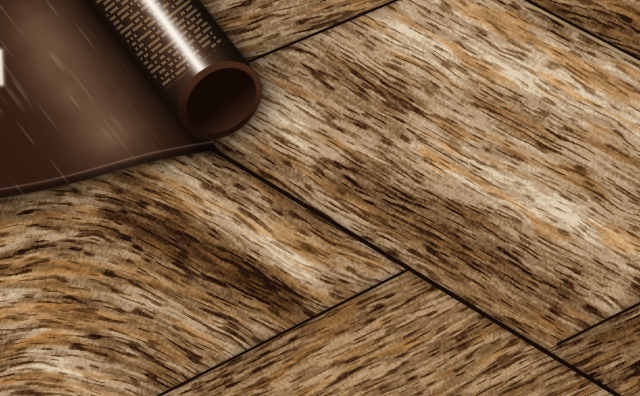
A Shadertoy shader for this texture:

```glsl
// Weathered, whitewashed parquet planks with a glossy rolled magazine lying on them.
// Straight seams split planks of grain-stretched noise; the magazine is a flat page
// plus a cylinder shaded in its own axis coordinates.

float hash(vec2 p) {
    vec3 q = fract(p.xyx * 0.1031);
    q += dot(q, q.yzx + 33.33);
    return fract((q.x + q.y) * q.z);
}

float noise(vec2 p) {
    vec2 i = floor(p), f = fract(p);
    f = f * f * (3.0 - 2.0 * f);
    return mix(mix(hash(i), hash(i + vec2(1, 0)), f.x),
               mix(hash(i + vec2(0, 1)), hash(i + 1.0), f.x), f.y);
}

float fbm(vec2 p) {
    float sum = 0.0, amp = 0.53;
    for (int i = 0; i < 4; i++, amp *= 0.5) {
        sum += amp * noise(p);
        p = p * 2.03 + 17.0;
    }
    return sum;
}

float segment(vec2 p, vec2 a, vec2 b) {
    vec2 d = b - a;
    return length(p - a - d * clamp(dot(p - a, d) / dot(d, d), 0.0, 1.0));
}

// Soft brush stroke from a to b
float stroke(vec2 p, vec2 a, vec2 b, float width) {
    float d = segment(p, a, b) / width;
    return exp(-d * d);
}

// Height above the line through a
float above(vec2 p, vec2 a, float slope) {
    return p.y - a.y - slope * (p.x - a.x);
}

vec3 woodRamp(float t) {
    vec3 c = mix(vec3(0.14, 0.07, 0.04), vec3(0.31, 0.2, 0.11), smoothstep(0.0, 0.25, t));
    c = mix(c, vec3(0.51, 0.39, 0.26), smoothstep(0.2, 0.5, t));
    c = mix(c, vec3(0.71, 0.6, 0.47), smoothstep(0.45, 0.75, t));
    return mix(c, vec3(0.87, 0.8, 0.69), smoothstep(0.72, 1.05, t));
}

// Grain along a slope; paint lifts the tone, amber tints it
vec3 wood(vec2 p, float slope, float paint, float amber, float wave, float seed) {
    vec2 dir = normalize(vec2(1, slope));
    vec2 g = vec2(dot(p, dir), dot(p, vec2(-dir.y, dir.x)));
    g.y += wave * (fbm(g * vec2(4, 6) + seed) - 0.5);
    float tone = paint + 0.42 * (fbm(g * vec2(4, 20) + seed) - 0.5);
    tone += 0.36 * (noise(g * vec2(18, 150) + seed) - 0.5) + 0.2 * (noise(p * 190.0) - 0.5);
    tone -= 0.34 * smoothstep(0.55, 0.85, noise(g * vec2(26, 210) + seed));
    float streak = smoothstep(0.52, 0.72, fbm(g * vec2(6, 45) + seed + 40.0));
    vec3 amberTone = vec3(0.62, 0.41, 0.19) * (0.45 + 0.85 * tone);
    return mix(woodRamp(tone), amberTone, clamp(streak * 0.5 + amber, 0.0, 0.8));
}

vec3 planks(vec2 p) {
    vec2 joint = vec2(1.034, 0.321), top = vec2(1.329, 1), low = vec2(1.409, 0.131), q = p;
    float slope = -0.56, paint = 0.6, amber = 0.0, wave = 0.04, seed = 21.0;
    if (above(p, joint, -0.607) > 0.0) {
        if (above(p, vec2(0.612, 0.838), 0.416) > 0.0) {
            slope = 0.3; seed = 3.0;
        } else if (above(p, top, -0.523) > 0.0) {
            slope = -0.4; paint = 0.46; amber = 0.1; seed = 8.0;
        } else if (above(p, low, 0.497) < 0.0) {
            slope = 0.45; paint = 0.47; seed = 13.0;
        } else {
            paint += 0.26 * stroke(p, vec2(1.02, 0.95), vec2(1.62, 0.69), 0.085)
                + 0.3 * stroke(p, vec2(1.08, 0.66), vec2(1.56, 0.37), 0.065)
                + 0.22 * stroke(p, vec2(0.68, 0.77), vec2(0.82, 0.6), 0.05)
                - 0.13 * stroke(p, vec2(0.86, 0.59), vec2(1.4, 0.27), 0.08);
            amber = 0.3 * stroke(p, vec2(1.1, 0.32), vec2(1.38, 0.15), 0.05);
        }
    } else if (above(p, joint, 0.507) < 0.0) {
        slope = 0.47; paint = 0.58; amber = 0.15; wave = 0.02; seed = 34.0;
    } else {
        // Grain bends and ripples towards the left
        float left = smoothstep(0.62, 0.15, p.x);
        q.y += 0.83 * pow(max(0.45 - p.x, 0.0), 2.0);
        float rings = q.y + 0.55 * q.x + 0.07 * fbm(p * 7.0);
        paint = 0.55 + 0.3 * stroke(p, vec2(0.43, 0.56), vec2(0.77, 0.32), 0.045)
            - 0.36 * stroke(p, vec2(0.3, 0.47), vec2(0.73, 0.24), 0.05)
            + 0.16 * stroke(p, vec2(0.02, 0.22), vec2(0.2, 0.04), 0.09)
            + 0.1 * left * sin(rings * 150.0);
        amber = 0.35 * left * smoothstep(0.4, 0.9, sin(rings * 62.0));
    }
    vec3 col = wood(q, slope, paint, amber, wave, seed);
    // Pale bevel and dark gaps
    float bevel = segment(p, top - vec2(0, 0.008), vec2(1.62, 0.84));
    col = mix(col, vec3(0.78, 0.67, 0.5), 0.8 * smoothstep(0.007, 0.002, bevel));
    float gap = segment(p, vec2(0.53, 0.627), vec2(1.62, -0.035)) - 0.002;
    gap = min(gap, segment(p, vec2(0.59, 0.829), vec2(1.002, 1)));
    gap = min(gap, segment(p, joint, vec2(0.4, 0)));
    gap = min(gap, min(segment(p, low, vec2(1.62, 0.236)), segment(p, top, vec2(1.62, 0.848))));
    col *= 1.0 - 0.3 * exp(-max(gap, 0.0) * 80.0);
    return mix(col, vec3(0.09, 0.045, 0.025), smoothstep(0.005, 0.001, gap));
}

void mainImage(out vec4 fragColor, in vec2 fragCoord) {
    vec2 p = fragCoord / iResolution.y, rel = p - vec2(0.555, 0.747);
    float px = 1.0 / iResolution.y;
    // Roll coordinates: x across, y along towards the open end
    vec2 r = vec2(dot(rel, vec2(0.791, 0.612)), dot(rel, vec2(0.612, -0.791)));
    float edge = above(p, vec2(0, 0.5), 0.225) + 0.005 * sin(p.x * 12.0);
    float page = max(-edge, r.x + 0.08);
    float end = (length(r / vec2(0.114, 0.088)) - 1.0) * 0.088;
    float roll = min(end, max(abs(r.x) - 0.114, r.y));
    // Contact shadow and glossy page
    vec3 col = planks(p) * (1.0 - 0.55 * exp(-max(min(page, roll), 0.0) * 32.0));
    float sheen = stroke(p, vec2(0.1, 0.92), vec2(0.27, 0.66), 0.1) * (0.5 + 0.7 * fbm(p * 9.0));
    vec3 paper = mix(vec3(0.2, 0.11, 0.07), vec3(0.42, 0.31, 0.23), sheen);
    paper += 0.1 * smoothstep(0.74, 0.95, noise(r * vec2(130, 9))) * smoothstep(0.5, 0.1, p.x);
    paper *= 1.0 - 0.6 * exp(-max(-0.114 - r.x, 0.0) * 30.0);
    paper = mix(paper, vec3(0.93, 0.88, 0.82), stroke(p, vec2(0, 0.87), vec2(0.003, 0.79), 0.008));
    paper += 0.12 * smoothstep(0.005, 0.0, abs(edge - 0.022));
    col = mix(col, paper * mix(0.6, 1.0, smoothstep(0.008, 0.022, edge)), smoothstep(px, -px, page));
    // Cylinder: rows of abstract dashes and a highlight
    vec3 skin = mix(vec3(0.08, 0.045, 0.03), vec3(0.27, 0.18, 0.12), smoothstep(-0.12, -0.01, r.x));
    skin *= 1.0 - 0.7 * smoothstep(0.03, 0.11, r.x);
    float row = r.y / 0.014, dash = step(0.3, hash(floor(vec2(r.x / 0.006, row)) + 90.0));
    dash *= smoothstep(0.34, 0.18, abs(fract(row) - 0.5)) * smoothstep(0.1, 0.09, abs(r.x));
    skin += vec3(0.25, 0.22, 0.17) * dash * smoothstep(-0.1, -0.12, r.y);
    float gloss = stroke(r, vec2(0.014, -0.5), vec2(0.01, -0.09), 0.018);
    col = mix(col, mix(skin, vec3(0.98, 0.95, 0.91), gloss), smoothstep(px, -px, roll));
    // Open end: brown rim around a dark hollow
    vec3 rim = mix(vec3(0.12, 0.06, 0.035), vec3(0.28, 0.16, 0.1), smoothstep(-0.09, 0.08, r.x - r.y));
    col = mix(col, rim, smoothstep(px, -px, end));
    float hollow = (length((r - 0.003) / vec2(0.096, 0.073)) - 1.0) * 0.073;
    vec3 inside = mix(vec3(0.08, 0.035, 0.02), vec3(0.23, 0.13, 0.08), smoothstep(0.0, 0.09, r.y));
    fragColor = vec4(mix(col, inside, smoothstep(px, -px, hollow)), 1);
}
```
